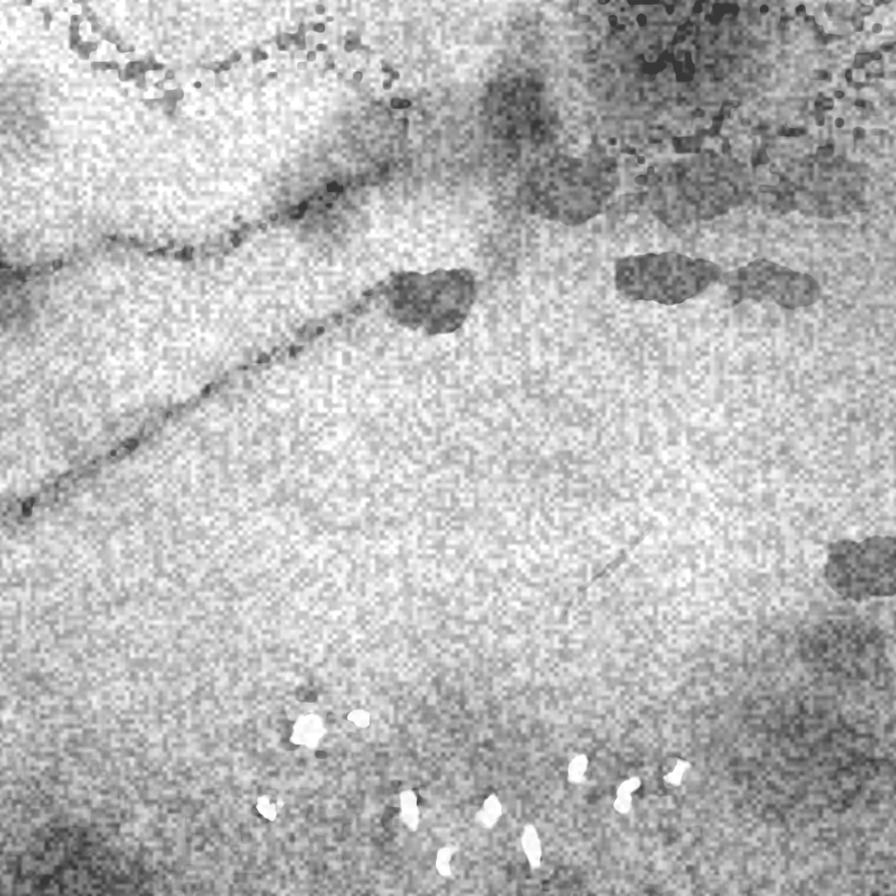
Give the GLSL for this texture, as a three.js fragment shader.

```glsl
// Grey micrograph of grainy rock: pale matrix, speckled diagonal veins, dark crystals and white pores.
varying vec2 vUv;

const float BASE_TONE = 0.82;
const float CLOUD_AMOUNT = 0.24;
const float GRAIN_FREQ = 190.0;
const float GRAIN_AMOUNT = 0.42;
const float SPECK_FREQ = 95.0;
const float SPECK_DEPTH = 0.27;
const float VEIN_DEPTH = 0.34;
const float CRYSTAL_TONE = 0.46;
const float PORE_TONE = 0.99;
const float EDGE_WARP = 0.035;
const float MIN_TONE = 0.22;

float hash(vec2 p) {
  return fract(sin(dot(p, vec2(127.1, 311.7))) * 43758.5453);
}

float noise(vec2 p) {
  vec2 i = floor(p), f = fract(p);
  f = f * f * (3.0 - 2.0 * f);
  return mix(mix(hash(i), hash(i + vec2(1.0, 0.0)), f.x),
             mix(hash(i + vec2(0.0, 1.0)), hash(i + 1.0), f.x), f.y);
}

float fbm(vec2 p) {
  float sum = 0.0, amp = 0.53;
  for (int i = 0; i < 4; i++) {
    sum += amp * noise(p);
    p = mat2(1.6, 1.2, -1.2, 1.6) * p + 7.3;
    amp *= 0.5;
  }
  return sum;
}

float segment(vec2 p, vec2 a, vec2 b) {
  vec2 ab = b - a;
  return length(p - a - ab * clamp(dot(p - a, ab) / dot(ab, ab), 0.0, 1.0));
}

// Soft spot: 1 inside, fading to 0 at the radius
float spot(float d, float radius) {
  return 1.0 - smoothstep(0.3 * radius, radius, d);
}

// Row of blocky crystals, fading along the row
float crystals(vec2 p, vec2 start, vec2 gap, int count, vec2 size, float fade) {
  float mask = 0.0;
  for (int i = 0; i < 4; i++) {
    if (i >= count) break;
    float n = float(i);
    vec2 scale = size * (0.9 + 0.3 * hash(start + n));
    vec2 q = abs(p - start - gap * n) / scale;
    float d = pow(q.x * q.x * q.x + q.y * q.y * q.y, 0.333);
    mask = max(mask, (1.0 - smoothstep(0.9, 1.06, d)) * (1.0 - fade * n));
  }
  return mask;
}

// White pores scattered low in the field: x = core, y = dark rim
vec2 pores(vec2 p) {
  vec2 mask = vec2(0.0);
  for (int i = 0; i < 10; i++) {
    float n = float(i);
    vec2 centre = vec2(0.3 + 0.05 * n, 0.03 + 0.2 * hash(vec2(n, 4.0)));
    float size = 0.008 + 0.013 * hash(vec2(n, 9.0));
    float d = length((p - centre) * vec2(1.0, 0.6)) / size;
    mask.x = max(mask.x, 1.0 - smoothstep(0.75, 1.1, d));
    mask.y = max(mask.y, spot(d, 3.2));
  }
  return mask;
}

void main() {
  vec2 uv = vUv;
  vec2 ragged = vec2(fbm(uv * 28.0), fbm(uv * 28.0 + 31.0)) - 0.5;
  vec2 p = uv + EDGE_WARP * ragged;
  vec2 wide = uv + 0.13 * (vec2(fbm(uv * 7.0), fbm(uv * 7.0 + 17.0)) - 0.5);

  // Cloudy matrix, paler at upper left and greyer along the bottom
  float low = 1.0 - smoothstep(0.08, 0.36, wide.y);
  float pale = smoothstep(0.7, 0.9, wide.y) * (1.0 - smoothstep(0.3, 0.58, wide.x));
  float dirty = smoothstep(0.65, 0.82, wide.y) * smoothstep(0.52, 0.7, wide.x);
  float tone = BASE_TONE + CLOUD_AMOUNT * (fbm(uv * 5.0) - 0.5);
  tone += 0.07 * pale + 0.1 * (fbm(uv * vec2(8.0, 26.0)) - 0.5);
  tone -= 0.14 * low + 0.1 * dirty + 0.05 * smoothstep(0.6, 1.0, wide.x);

  // Shadowed bands and patches
  tone -= 0.24 * spot(segment(wide, vec2(0.34, 0.78), vec2(0.56, 0.86)), 0.075);
  tone -= 0.17 * spot(segment(wide, vec2(0.56, 0.97), vec2(0.54, 0.71)), 0.045);
  tone -= 0.25 * spot(length(wide - vec2(0.75, 0.96)), 0.17);
  tone -= 0.22 * spot(length(wide - vec2(0.0, 0.71)), 0.09);
  tone -= 0.18 * spot(length(wide - vec2(0.01, 0.86)), 0.07);
  tone -= 0.2 * spot(length(wide - vec2(0.06, 0.02)), 0.12);
  tone -= 0.15 * spot(length(wide - vec2(0.92, 0.2)), 0.16);

  // Speckled veins
  float vein = segment(p, vec2(0.0, 0.42), vec2(0.44, 0.68));
  vein = min(vein, segment(p, vec2(0.0, 0.69), vec2(0.12, 0.73)));
  vein = min(vein, segment(p, vec2(0.12, 0.73), vec2(0.22, 0.72)));
  vein = min(vein, segment(p, vec2(0.22, 0.72), vec2(0.44, 0.81)));
  float crust = segment(p, vec2(0.05, 0.99), vec2(0.2, 0.89));
  crust = min(crust, segment(p, vec2(0.2, 0.89), vec2(0.36, 0.96)));
  crust = min(crust, segment(p, vec2(0.36, 0.96), vec2(0.45, 0.89)));
  float speck = smoothstep(0.45, 0.72, noise(uv * SPECK_FREQ));
  tone -= VEIN_DEPTH * spot(vein, 0.014) * (0.35 + 0.65 * speck);
  tone -= 0.08 * spot(vein, 0.04);
  tone -= VEIN_DEPTH * spot(crust, 0.035) * speck;
  tone -= 0.12 * spot(segment(p, vec2(0.62, 0.31), vec2(0.73, 0.41)), 0.006);

  // Pores with dark rims, and specks in the dirty zones
  vec2 pore = pores(p);
  float grime = max(max(dirty, 0.4 * low), pore.y);
  tone -= SPECK_DEPTH * speck * grime * smoothstep(0.35, 0.6, fbm(uv * 16.0 + 5.0));

  // Dark crystals
  float crystal = crystals(p, vec2(0.48, 0.665), vec2(0.0), 1, vec2(0.046, 0.032), 0.0);
  crystal = max(crystal, crystals(p, vec2(0.635, 0.79), vec2(0.145, 0.0), 3, vec2(0.054, 0.04), 0.14));
  crystal = max(crystal, crystals(p, vec2(0.74, 0.69), vec2(0.12, -0.01), 2, vec2(0.062, 0.026), 0.2));
  crystal = max(crystal, crystals(p, vec2(0.97, 0.365), vec2(-0.03, -0.09), 3, vec2(0.05, 0.033), 0.12));
  tone = mix(tone, CRYSTAL_TONE, crystal * 0.95);
  tone = mix(tone, PORE_TONE, pore.x);

  // Fine grain over everything, weaker in the pores
  float grain = 0.75 * noise(uv * GRAIN_FREQ) + 0.25 * noise(uv.yx * GRAIN_FREQ * 0.53) - 0.5;
  tone += GRAIN_AMOUNT * grain * (1.0 - 0.7 * pore.x);
  gl_FragColor = vec4(vec3(clamp(tone, MIN_TONE, 1.0)), 1.0);
}
```
